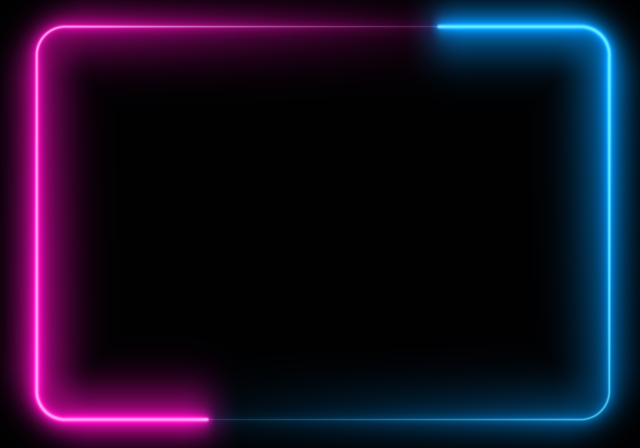
Reproduce this background procedurally as a Shadertoy shader.

```glsl
// Rounded neon frame on black: a magenta and a cyan tube, each fading along its run.

const vec2 FRAME_CENTER = vec2(0.721, 0.502);
const vec2 FRAME_HALF = vec2(0.639, 0.4385);
const float CORNER_RADIUS = 0.064;
const float GLOW_RADIUS = 0.13;
const float TUBE_END = 0.256;

const vec3 MAGENTA = vec3(1.0, 0.03, 0.76);
const vec3 MAGENTA_CORE = vec3(1.0, 0.66, 0.96);
const vec3 CYAN = vec3(0.0, 0.60, 1.0);
const vec3 CYAN_CORE = vec3(0.40, 0.93, 1.0);
const vec3 BACKDROP = vec3(0.002, 0.002, 0.006);

float roundedBox(vec2 p, vec2 halfSize, float radius) {
    vec2 q = abs(p) - halfSize + radius;
    return length(max(q, 0.0)) + min(max(q.x, q.y), 0.0) - radius;
}

float gaussian(float x, float width) {
    float t = x / width;
    return exp(-t * t);
}

// One at the lower end of the tube, dimmer up the side and along the top
float tubeStrength(vec2 p, float sideFade) {
    float rise = clamp(0.5 + 0.5 * p.y / FRAME_HALF.y, 0.0, 1.0);
    float run = clamp((p.x + FRAME_HALF.x) / (FRAME_HALF.x + TUBE_END), 0.0, 1.0);
    float upper = smoothstep(-0.1, 0.35, p.y);
    return (1.0 - sideFade * rise) * (1.0 - 0.85 * run * upper);
}

// Tube covering the lower left, left and upper sides of the frame
vec3 neonTube(vec2 p, vec3 glowColor, vec3 coreColor, float sideFade, float pixel) {
    float strength = tubeStrength(p, sideFade);
    float edge = roundedBox(p, FRAME_HALF, CORNER_RADIUS);
    float softEdge = roundedBox(p, FRAME_HALF, GLOW_RADIUS);

    // Distance past the open ends of the tube
    float beyond = p.x - mix(-TUBE_END, TUBE_END, smoothstep(-0.25, 0.25, p.y));
    float coreGate = 1.0 - smoothstep(-0.004, 0.004, beyond);
    float haloGate = 1.0 - smoothstep(-0.015, 0.02, beyond);
    float wideGate = 1.0 - smoothstep(-0.06, 0.08, beyond);

    // Broad glow reaches further inside the frame than outside
    float reach = softEdge < 0.0 ? 0.085 : 0.058;
    float wide = 0.5 * strength * gaussian(softEdge, reach) * wideGate;
    float halo = 0.8 * strength * exp(-abs(edge) / 0.014) * haloGate;

    float coreWidth = max(0.0014 + 0.0028 * strength * strength, 0.7 * pixel);
    float core = sqrt(strength) * gaussian(edge, coreWidth) * coreGate;

    vec3 glow = min(glowColor * (wide + halo), 1.0);
    return mix(glow, coreColor * min(0.3 + strength, 1.0), core);
}

void mainImage(out vec4 fragColor, in vec2 fragCoord) {
    float pixel = 1.0 / iResolution.y;
    vec2 p = fragCoord * pixel - FRAME_CENTER;

    // The second tube is the first turned by half a circle
    vec3 color = BACKDROP;
    color += neonTube(p, MAGENTA, MAGENTA_CORE, 0.2, pixel);
    color += neonTube(-p, CYAN, CYAN_CORE, 0.4, pixel);

    fragColor = vec4(clamp(color, 0.0, 1.0), 1.0);
}
```
